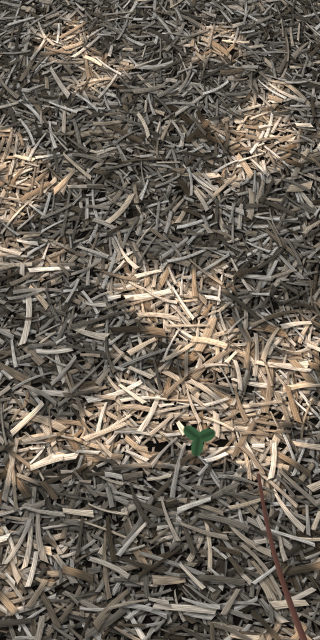
This texture is drawn by a Shadertoy shader. Its source:

```glsl
const int LAYERS = 18;
const float CELL_SIZE = 0.1;
const float PERSPECTIVE = 0.25;
const float BEND = 0.4;
const float END_SKEW = 1.6;
const float SHADOW_STRENGTH = 0.4;
const float SHADOW_WIDTH = 0.07;
const vec2 SHADOW_OFFSET = vec2(0.03, -0.04);
const vec2 LIGHT_DIR = vec2(-0.6, 0.8);
const vec2 SUN_EDGES = vec2(0.20, 0.56);
const vec2 DAPPLE_SCALE = vec2(2.6, 3.4);
const vec2 GLADE_CENTER = vec2(0.58, 0.98);
const vec2 GLADE_RADIUS = vec2(0.34, 0.36);
const vec3 SOIL = vec3(0.08, 0.07, 0.06);
const vec3 SHADE_DARK = vec3(0.21, 0.195, 0.17);
const vec3 SHADE_LIGHT = vec3(0.67, 0.66, 0.64);
const vec3 SUN_DARK = vec3(0.60, 0.51, 0.42);
const vec3 SUN_LIGHT = vec3(1.04, 0.97, 0.89);
const vec3 BROWN_TINT = vec3(1.03, 0.96, 0.87);
const vec3 LEAF = vec3(0.20, 0.31, 0.21);
const vec3 TWIG = vec3(0.36, 0.25, 0.22);
const vec2 SPROUT_POS = vec2(0.62, 0.63);
const float TAU = 6.28318;

vec3 hash3(ivec3 cell) {
    uvec3 v = uvec3(cell) * 1664525u + 1013904223u;
    v.x += v.y * v.z; v.y += v.z * v.x; v.z += v.x * v.y;
    v ^= v >> 16u;
    v.x += v.y * v.z; v.y += v.z * v.x; v.z += v.x * v.y;
    return vec3(v >> 8u) / 16777216.0;
}
float cornerSlope(ivec2 corner, vec2 offset) {
    float a = TAU * hash3(ivec3(corner, 77)).x;
    return dot(vec2(cos(a), sin(a)), offset);
}
float gradientNoise(vec2 p) {
    ivec2 i = ivec2(floor(p));
    vec2 f = fract(p);
    vec2 u = f * f * f * (f * (f * 6.0 - 15.0) + 10.0);
    float low = mix(cornerSlope(i, f), cornerSlope(i + ivec2(1, 0), f - vec2(1, 0)), u.x);
    float high = mix(cornerSlope(i + ivec2(0, 1), f - vec2(0, 1)),
                     cornerSlope(i + ivec2(1, 1), f - vec2(1, 1)), u.x);
    return mix(low, high, u.y);
}
// Sun through leaves: scattered dapples plus one broad glade
float sunField(vec2 uv) {
    vec2 p = uv * DAPPLE_SCALE + 5.3;
    float dapples = gradientNoise(p) + 0.5 * gradientNoise(p * 2.1) + 0.3 * gradientNoise(p * 4.7);
    vec2 g = (uv - GLADE_CENTER) / GLADE_RADIUS;
    return dapples + 0.6 * exp(-dot(g, g));
}
// Bent, tapered splinter with slanted ends
float chipDistance(vec2 p, vec2 halfSize, vec3 shape) {
    p.y += (shape.y - 0.5) * BEND * p.x * p.x;
    float taper = 1.0 - 0.6 * shape.y * clamp(0.5 + 0.5 * p.x / halfSize.x, 0.0, 1.0);
    float ends = abs(p.x + (shape.z - 0.5) * END_SKEW * p.y) - halfSize.x;
    return max(ends, abs(p.y) - halfSize.y * taper);
}
vec3 chipColor(vec2 p, vec2 halfSize, vec3 look, float sun, float tilt) {
    float lit = smoothstep(SUN_EDGES.x, SUN_EDGES.y, sun + (look.y - 0.5) * 0.25);
    vec3 wood = mix(mix(SHADE_DARK, SHADE_LIGHT, look.x), mix(SUN_DARK, SUN_LIGHT, look.x), lit);
    wood *= mix(vec3(1.0), BROWN_TINT, look.z * look.z);
    float grain = gradientNoise(vec2(p.x * 3.0, p.y * 32.0) + look.xy * 50.0);
    return wood * (1.0 + 0.3 * grain + 0.18 * tilt * clamp(p.y / halfSize.y, -1.0, 1.0));
}
// Chips of mixed sizes piled in layers, each shading those beneath
vec3 woodChips(vec2 ground, float sun, float pixel) {
    vec3 color = SOIL;
    for (int layer = 0; layer < LAYERS; layer++) {
        float depthTone = mix(0.65, 1.08, float(layer) / float(LAYERS - 1));
        float cellSize = CELL_SIZE * mix(0.7, 1.35, fract(float(layer) * 0.618));
        float blur = pixel / cellSize;
        vec2 p = ground / cellSize + float(layer) * vec2(0.37, 0.61);
        for (int k = 0; k < 9; k++) {
            ivec2 cell = ivec2(floor(p)) + ivec2(k % 3 - 1, k / 3 - 1);
            vec3 place = hash3(ivec3(cell, layer));
            vec3 shape = hash3(ivec3(cell, layer + 100));
            vec3 look = hash3(ivec3(cell, layer + 200));
            // Directions lean toward horizontal on foreshortened ground
            float a = 0.5 * TAU * place.z;
            a -= 0.2 * sin(2.0 * a);
            mat2 toLocal = mat2(cos(a), -sin(a), sin(a), cos(a));
            vec2 size = vec2(mix(0.2, 0.9, shape.x),
                             mix(0.03, 0.15, look.z * look.y + 0.3 * (1.0 - look.z)));
            vec2 offset = p - vec2(cell) - 0.5 - 0.7 * (place.xy - 0.5);
            vec2 local = toLocal * offset;
            float shadowDist = chipDistance(toLocal * (offset - SHADOW_OFFSET), size, shape);
            color *= 1.0 - SHADOW_STRENGTH * (1.0 - smoothstep(-0.02, SHADOW_WIDTH, shadowDist));
            float cover = 1.0 - smoothstep(-blur, blur, chipDistance(local, size, shape));
            if (cover > 0.0) {
                float tilt = dot(vec2(-sin(a), cos(a)), LIGHT_DIR);
                color = mix(color, depthTone * chipColor(local, size, look, sun, tilt), cover);
            }
        }
    }
    return color;
}
void mainImage(out vec4 fragColor, in vec2 fragCoord) {
    vec2 uv = fragCoord / iResolution.x;
    float pixel = 0.8 / iResolution.x;
    // Receding ground: features shrink toward the top
    float scale = 1.0 - PERSPECTIVE * uv.y;
    vec2 ground = vec2((uv.x - 0.5) / scale, -log(scale) / PERSPECTIVE);
    vec3 color = woodChips(ground, sunField(uv), pixel / scale);
    // Thin curved twig
    float along = clamp(uv.y / 0.52, 0.0, 1.0);
    float side = uv.x - 0.95 + 0.14 * along + 0.02 * sin(along * 3.0);
    float twig = max(abs(side) - mix(0.011, 0.005, along), uv.y - 0.52);
    color = mix(color, TWIG * (1.0 - 20.0 * side), 1.0 - smoothstep(-pixel, pixel, twig));
    // Small three-leaved sprout
    for (int i = 0; i < 3; i++) {
        float a = TAU * (float(i) / 3.0 + 0.06);
        mat2 axes = mat2(cos(a), sin(a), -sin(a), cos(a));
        vec2 leaf = (uv - SPROUT_POS) * axes - vec2(0.026, 0.0);
        float d = (length(leaf / vec2(0.03, 0.019)) - 1.0) * 0.019;
        vec3 green = LEAF * (0.85 + 0.3 * smoothstep(0.0, 0.012, abs(leaf.y)));
        color = mix(color, green, 1.0 - smoothstep(-pixel, pixel, d));
    }
    fragColor = vec4(clamp(color, 0.0, 1.0), 1.0);
}
```
